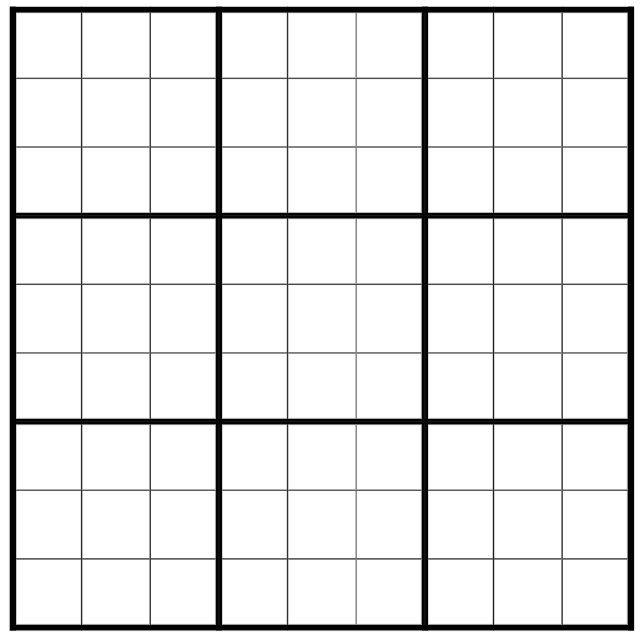
A Shadertoy shader for this pattern:

```glsl
// A square ruled board: nine by nine cells in hairlines, with heavy rules
// around every block of three by three. Each axis finds its nearest rule by
// rounding, then draws it as a soft band with slightly uneven ink.

const float PITCH = 0.1076;  // cell size, as a share of canvas height
const float CELLS = 9.0;

float hash(float n) {
    return fract(sin(n * 12.9898) * 43758.5453);
}

// Coverage of a band of the given half width, softened over one pixel
float band(float dist, float halfWidth, float pixel) {
    return clamp((halfWidth - dist) / pixel + 0.5, 0.0, 1.0);
}

// Ink of the rules crossing one axis; along is the position on the other axis
float rules(float across, float along, float heavyHalf, float hairInk, float seed, float pixel) {
    float index = clamp(round(across / PITCH), 0.0, CELLS);
    float dist = abs(across - index * PITCH);
    float middle = 0.5 * CELLS * PITCH;
    float span = band(abs(along - middle), middle + 0.005, pixel);

    // Heavy rule: two strokes meeting in a faint seam, with a thin grey fringe
    float inner = step(0.5, index) * step(index, CELLS - 0.5);
    float seam = 0.1 * inner * band(dist, 0.0007, pixel);
    float heavy = band(dist, heavyHalf, pixel) * (0.99 - seam);
    heavy = max(heavy, 0.17 * band(dist, heavyHalf + 0.0012, pixel));

    // Hairline: its ink differs a little from rule to rule
    float ink = hairInk + 0.12 * (hash(index + seed) - 0.5);
    float hair = ink * band(dist, 0.00105, 1.15 * pixel);

    return span * (mod(index, 3.0) < 0.5 ? heavy : hair);
}

void mainImage(out vec4 fragColor, in vec2 fragCoord) {
    float pixel = 1.0 / iResolution.y;
    vec2 board = fragCoord * pixel - vec2(0.0203, 0.0164);

    // The fifth upright hairline is printed paler than the others
    float paleColumn = band(abs(board.x - 5.0 * PITCH), 0.02, pixel);
    float upright = rules(board.x, board.y, 0.0051, 0.84 - 0.27 * paleColumn, 3.0, pixel);
    float level = rules(board.y, board.x, 0.0046, 0.78, 17.0, pixel);

    fragColor = vec4(vec3(1.0 - max(upright, level)), 1.0);
}
```
